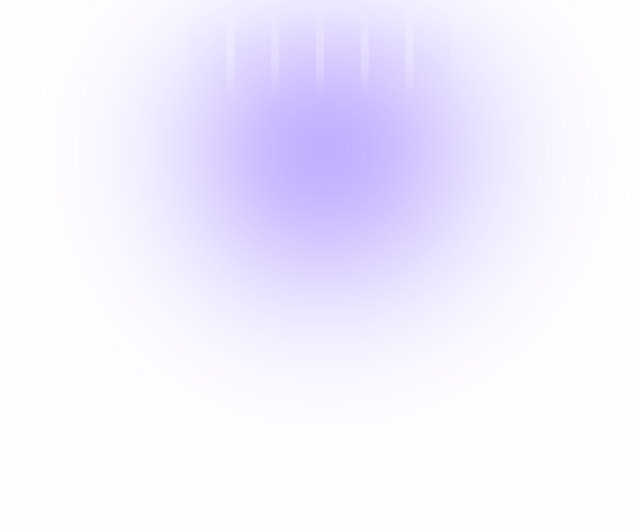
A Shadertoy shader for this background:

```glsl
// Bell-shaped glow with its own spread on each of the four sides
float glowAmount(vec2 offset) {
    vec2 spread = vec2(offset.x < 0.0 ? 0.197 : 0.211,
                       offset.y < 0.0 ? 0.203 : 0.176);
    vec2 q = offset / spread;
    return exp(-0.5 * dot(q, q));
}

void mainImage(out vec4 fragColor, in vec2 fragCoord) {
    vec2 uv = fragCoord / iResolution.xy;
    float aspect = iResolution.x / iResolution.y;
    float softEdge = 0.75 / iResolution.x;
    vec3 white = vec3(1.0, 0.998, 1.0);
    vec3 violet = vec3(0.761, 0.69, 1.0);

    // Soft violet glow in the upper half
    float glow = glowAmount((uv - vec2(0.506, 0.719)) * vec2(aspect, 1.0));

    // Six upright panels, parted by narrow gaps
    float spacing = 0.0698;
    float fromMiddle = uv.x - 0.5;
    float gapDistance = abs(fract(fromMiddle / spacing + 0.5) - 0.5) * spacing;
    float gap = 1.0 - smoothstep(0.0062 - softEdge, 0.0062 + softEdge, gapDistance);
    float block = 1.0 - smoothstep(0.2031 - softEdge, 0.2031 + softEdge, abs(fromMiddle));

    // Panels and gaps fade in below the top edge and out again
    float depth = 1.0 - uv.y;
    float fade = smoothstep(0.0, 0.1, depth) * (1.0 - smoothstep(0.1, 0.2, depth));
    float panelTint = 0.03 * (1.0 - gap);
    float gapLight = 0.2 * gap * glow;
    glow += block * fade * (panelTint - gapLight);

    fragColor = vec4(mix(white, violet, clamp(glow, 0.0, 1.0)), 1.0);
}
```
